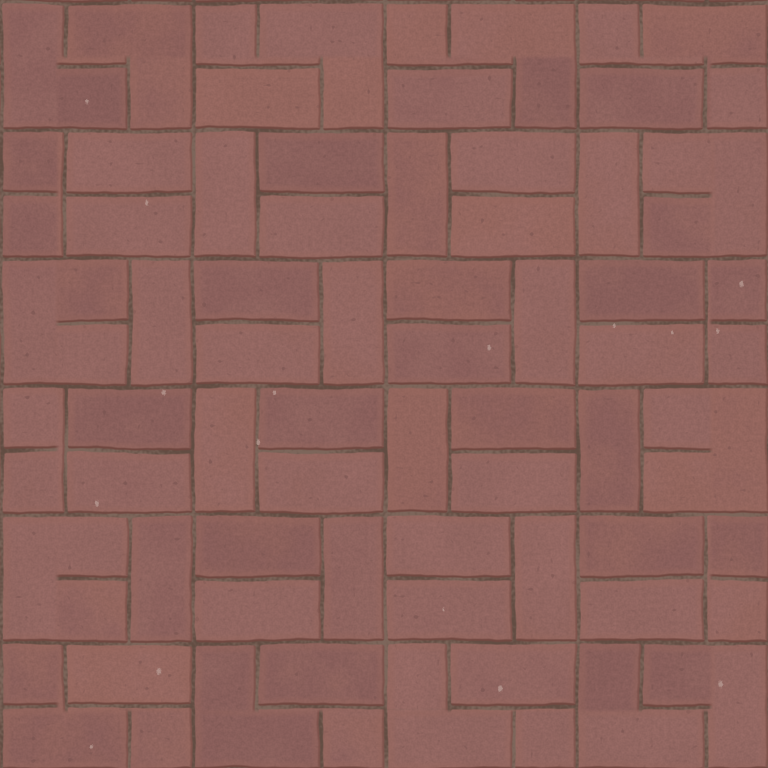
Reproduce this texture procedurally as a Shadertoy shader.

```glsl
// Red brick paving: pairs of flat bricks beside an upright one, mirrored on every other row.

const vec2 GRID = vec2(12.0);            // canvas size in brick widths
const vec2 CELL = vec2(3.0, 2.0);        // one repeat: two flat bricks and one upright
const vec2 OFFSET = vec2(-0.025, 0.045); // shift of the joints from the canvas edge
const float BAND = 0.0745;               // border strip where the layout is mirrored
const float BAND_BLEND = 0.004;
const float JOINT = 0.026;               // half width of a joint, in brick widths
const float CORNER = 0.035;
const float BEVEL = 0.05;
const float WOBBLE = 0.045;
const float SPECK_CHANCE = 0.14;

const vec3 BRICK = vec3(0.572, 0.400, 0.378);
const vec3 BRICK_DARK = vec3(0.530, 0.365, 0.350);
const vec3 BRICK_WARM = vec3(0.595, 0.405, 0.365);
const vec3 BEVEL_SHADE = vec3(0.420, 0.260, 0.230);
const vec3 MORTAR = vec3(0.490, 0.400, 0.355);
const vec3 MORTAR_DARK = vec3(0.385, 0.300, 0.260);
const vec3 SPECK = vec3(0.720, 0.610, 0.580);

float hash(vec2 p) {
    vec3 h = fract(vec3(p.xyx) * 0.1031);
    h += dot(h, h.yzx + 33.33);
    return fract((h.x + h.y) * h.z);
}

vec2 gradient(vec2 p) {
    float angle = 6.2832 * hash(p);
    return vec2(cos(angle), sin(angle));
}

// Gradient noise, about -0.7 to 0.7
float noise(vec2 p) {
    vec2 i = floor(p), f = fract(p);
    vec2 u = f * f * f * (f * (f * 6.0 - 15.0) + 10.0);
    vec2 e = vec2(1.0, 0.0);
    float low = mix(dot(gradient(i), f), dot(gradient(i + e), f - e), u.x);
    float high = mix(dot(gradient(i + e.yx), f - e.yx), dot(gradient(i + 1.0), f - 1.0), u.x);
    return mix(low, high, u.y);
}

float fbm(vec2 p) {
    float sum = 0.0, amplitude = 0.6;
    for (int i = 0; i < 4; i++) {
        sum += amplitude * noise(p);
        p = p * 2.1 + 17.3;
        amplitude *= 0.55;
    }
    return sum;
}

float boxDistance(vec2 p, vec2 extent, float radius) {
    vec2 d = abs(p) - extent + radius;
    return length(max(d, 0.0)) + min(max(d.x, d.y), 0.0) - radius;
}

// Small pale chips, at most one per grid square
float specks(vec2 q) {
    vec2 id = floor(q);
    vec2 centre = 0.2 + 0.6 * vec2(hash(id + 3.7), hash(id + 9.1));
    float radius = mix(0.015, 0.045, hash(id + 21.0));
    float d = length((fract(q) - centre) * vec2(1.0, 0.7)) + 0.02 * noise(q * 30.0);
    return step(hash(id + 50.0), SPECK_CHANCE) * (1.0 - smoothstep(radius * 0.5, radius + 0.012, d));
}

vec3 paving(vec2 q, bool mirrored, float pixel) {
    // Find the brick under this point
    vec2 cell = floor(q / CELL);
    vec2 local = q - cell * CELL;
    bool uprightLeft = (mod(cell.y, 2.0) < 0.5) != mirrored;
    bool upright = uprightLeft ? local.x < 1.0 : local.x > 2.0;
    vec2 corner = upright ? vec2(uprightLeft ? 0.0 : 2.0, 0.0)
                          : vec2(uprightLeft ? 1.0 : 0.0, floor(local.y));
    vec2 size = upright ? vec2(1.0, 2.0) : vec2(2.0, 1.0);
    vec2 id = cell * CELL + corner + (mirrored ? 40.0 : 0.0);
    vec2 fromCorner = local - corner;

    // Body: tint per brick, stains and grain
    float tint = hash(id + 5.0);
    float stain = fbm(q * 0.9 + 30.0 * tint);
    vec3 colour = mix(BRICK, BRICK_DARK, smoothstep(0.5, 1.0, tint + 0.6 * stain));
    colour = mix(colour, BRICK_WARM, 0.6 * smoothstep(0.5, 1.0, hash(id + 11.0) - 0.5 * stain));
    colour *= 1.0 + 0.05 * stain + 0.05 * noise(q * 15.0) + 0.05 * noise(q * 31.0);
    colour = mix(colour, BRICK_DARK * 0.85, 0.5 * smoothstep(0.4, 0.6, noise(q * 9.0 + 60.0)));

    // Worn rim, with shade on the lower and right edges
    float width = JOINT * (1.0 + 0.6 * noise(q * 2.3 + 8.0));
    float d = boxDistance(fromCorner - 0.5 * size, 0.5 * size - width, CORNER);
    colour = mix(colour, BRICK_WARM, 0.4 * smoothstep(-0.16, -0.05, d));
    float lower = 1.0 - smoothstep(0.3, 1.0, (fromCorner.y - width) / BEVEL);
    float right = 1.0 - smoothstep(0.2, 1.0, (size.x - fromCorner.x - width) / BEVEL);
    colour = mix(colour, BEVEL_SHADE, max(0.85 * lower, 0.5 * right));

    // Sandy joints
    float grit = noise(q * 1.1 + 4.0) + 0.6 * noise(q * 18.0);
    vec3 mortar = mix(MORTAR_DARK, MORTAR, smoothstep(-0.5, 0.5, grit));
    float blur = max(0.012, pixel);
    return mix(colour, mortar, smoothstep(-blur, blur, d));
}

void mainImage(out vec4 fragColor, in vec2 fragCoord) {
    vec2 uv = fragCoord / iResolution.xy;
    float pixel = GRID.y / iResolution.y;
    vec2 q = uv * GRID + OFFSET;
    vec2 bent = q + WOBBLE * vec2(noise(q * 0.7), noise(q * 0.7 + 40.0));
    bent += 0.012 * vec2(noise(q * 6.0), noise(q * 6.0 + 40.0));

    // Mirrored layout along the canvas border
    vec2 margin = min(uv, 1.0 - uv);
    float inner = smoothstep(-BAND_BLEND, BAND_BLEND, min(margin.x, margin.y) - BAND);
    vec3 colour = mix(paving(bent, true, pixel), paving(bent, false, pixel), inner);

    colour = mix(colour, SPECK, 0.75 * specks(q * 1.1));
    fragColor = vec4(colour, 1.0);
}
```
